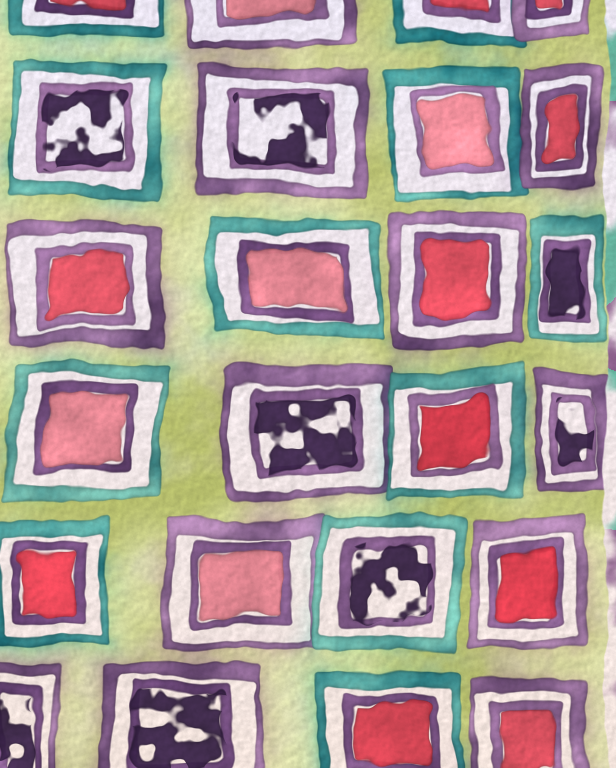
A WebGL 1 fragment shader for this pattern:

```glsl
precision highp float;
uniform vec2 u_resolution;

float hash(vec2 p) {
  vec3 a = fract(p.xyx * 0.1031);
  a += dot(a, a.yzx + 33.33);
  return fract((a.x + a.y) * a.z);
}

float noise(vec2 p) {
  vec2 i = floor(p), f = fract(p);
  f = f * f * (3.0 - 2.0 * f);
  return mix(mix(hash(i), hash(i + vec2(1, 0)), f.x),
             mix(hash(i + vec2(0, 1)), hash(i + 1.0), f.x), f.y);
}

float fbm(vec2 p) {
  float sum = 0.0, amp = 0.53;
  for (int i = 0; i < 4; i++) {
    sum += amp * noise(p);
    p = p * 2.03 + 17.1;
    amp *= 0.5;
  }
  return sum;
}

float box(vec2 p, vec2 halfSize) {
  vec2 d = abs(p) - halfSize + 0.005;
  return length(max(d, 0.0)) + min(max(d.x, d.y), 0.0) - 0.005;
}

vec2 turn(vec2 p, float a) {
  return vec2(cos(a) * p.x - sin(a) * p.y, sin(a) * p.x + cos(a) * p.y);
}

float cover(float d) {
  float soft = 0.0006 + 0.7 / u_resolution.y;
  return smoothstep(soft, -soft, d);
}

// Translucent wash whose pigment collects along its rim
vec3 paint(vec3 under, vec3 pigment, float d, float pool) {
  vec3 ink = pigment * (1.22 - 0.45 * pool);
  ink *= 1.0 - 0.32 * exp(-abs(d) * 420.0);
  return mix(under, ink, cover(d) * 0.94);
}

// Centre of each square: 0 dark blots, 1 pink, 2 red
vec4 centreKinds(float row) {
  if (row < 0.5) return vec4(2, 1, 2, 2);
  if (row < 1.5) return vec4(0, 0, 1, 2);
  if (row < 2.5) return vec4(2, 1, 2, 0);
  if (row < 3.5) return vec4(1, 0, 2, 0);
  if (row < 4.5) return vec4(2, 1, 0, 2);
  return vec4(0, 0, 2, 2);
}

void main() {
  vec2 p = gl_FragCoord.xy / u_resolution.y;
  float pool = fbm(p * 15.0);
  float ragged = noise(p * 48.0 + 9.0);
  float blots = noise(p * 47.0) * 0.8 + noise(p * 105.0) * 0.2;
  vec2 q = p + 0.026 * (vec2(fbm(p * 9.0), fbm(p * 9.0 + 40.0)) - 0.5);
  q += 0.003 * (noise(p * 75.0) - 0.5);

  // Paper and yellow-green ground
  vec3 paper = mix(vec3(0.95, 0.89, 0.86), vec3(0.92, 0.9, 0.95), p.y);
  float stain = fbm(p * 5.0 + 3.0);
  vec3 color = mix(vec3(0.71, 0.74, 0.42), vec3(0.88, 0.89, 0.68), smoothstep(0.25, 0.7, stain));
  color = mix(color, paper, 0.25 * smoothstep(0.5, 0.8, pool));

  for (int r = 0; r < 6; r++) {
    float row = float(r);
    float low = max(row - 3.0, 0.0), late = min(low, 1.0);
    vec4 xs = vec4(0.112, 0.352, 0.594, 0.72) + min(row, 3.0) * vec4(0.0, 0.017, 0.0, 0.008)
            - vec4(low * 0.045, low * 0.083, late * 0.085, late * 0.055);
    vec4 widths = vec4(0.1 - 0.024 * low, 0.112 - 0.008 * late, 0.086 + 0.008 * late, 0.05 + 0.025 * late);
    vec4 kinds = centreKinds(row);

    for (int c = 0; c < 4; c++) {
      vec2 id = vec2(c, r) + 3.0;
      float h1 = hash(id), h2 = hash(id + 21.0), h3 = hash(id + 47.0), h4 = hash(id + 83.0);
      float kind = kinds[c];
      vec2 size = vec2(widths[c], 0.077 + 0.012 * h1);
      vec2 d = turn(q - vec2(xs[c], 1.03 - 0.197 * row + 0.012 * (h2 - 0.5)), 0.1 * (h3 - 0.5));
      d.x += d.y * 0.12 * (h4 - 0.5);

      // Frames alternate teal and purple, the third row swapped
      bool teal = mod(float(c) + (r == 2 ? 1.0 : 0.0), 2.0) < 0.5 && !(r == 5 && c == 0);
      float depth = clamp(h4 * 0.8 + (pool - 0.5) * 1.6, 0.0, 1.0);
      vec3 purple = mix(vec3(0.67, 0.5, 0.68), vec3(0.37, 0.23, 0.43), depth);
      vec3 frame = teal ? mix(vec3(0.45, 0.75, 0.69), vec3(0.08, 0.47, 0.51), depth) : purple;

      // Bleed into the ground, then bare paper and an uneven frame
      float outer = box(d, size);
      float bleed = exp(-max(outer, 0.0) * 75.0) * smoothstep(0.35, 0.7, stain * 0.5 + pool * 0.5);
      color = mix(color, color * (frame + 0.25), 0.6 * bleed);
      color = mix(color, paper, cover(outer + 0.002));
      vec2 shift = 0.013 * (vec2(h2, h3) - 0.5) + vec2(0.0, -0.003);
      float hole = box(turn(d - shift, 0.12 * (h1 - 0.5)), size - vec2(0.013, 0.017));
      color = paint(color, frame, max(outer, -hole), pool);

      // Inner purple frame
      vec2 inner = size * vec2(0.63, 0.66);
      vec2 e = turn(d - 0.008 * (vec2(h4, h1) - 0.5), 0.12 * (h2 - 0.5));
      float rim = box(e, inner);
      float gap = box(e - 0.008 * (vec2(h3, h4) - 0.5), inner - 0.013);
      vec3 violet = mix(vec3(0.63, 0.45, 0.65), vec3(0.36, 0.21, 0.43), clamp(h2 + (pool - 0.5), 0.0, 1.0));
      color = paint(color, violet, max(rim, -gap), pool);

      // Ragged centre wash or scattered blots
      float core = box(e + 0.004 * (h1 - 0.5), inner - 0.013) + 0.012 * (ragged - 0.55);
      if (kind < 0.5) {
        float blot = max(core - 0.004, 0.028 * (0.45 + 0.06 * h3 - blots));
        color = paint(color, vec3(0.23, 0.14, 0.29), blot, pool);
      } else {
        vec3 red = mix(vec3(0.88, 0.18, 0.25), vec3(0.9, 0.35, 0.41), h3);
        vec3 wash = kind < 1.5 ? vec3(0.93, 0.53, 0.58) : red;
        color = paint(color, wash, core, pool);
      }
    }
  }

  // Pale right margin with traces of teal and violet
  vec3 margin = mix(paper, mix(vec3(0.4, 0.7, 0.62), vec3(0.55, 0.38, 0.55), step(0.5, stain)),
                    smoothstep(0.45, 0.65, fbm(p * 12.0 + 8.0)));
  color = mix(color, margin, cover(0.789 - q.x));

  // Rough paper grain lit from the upper left
  float relief = fbm(p * 120.0) - fbm(p * 120.0 + vec2(-0.4, 0.4));
  color *= 1.0 + 0.16 * relief + 0.05 * (noise(p * 210.0) - 0.5);
  gl_FragColor = vec4(clamp(color, 0.0, 1.0), 1.0);
}
```
